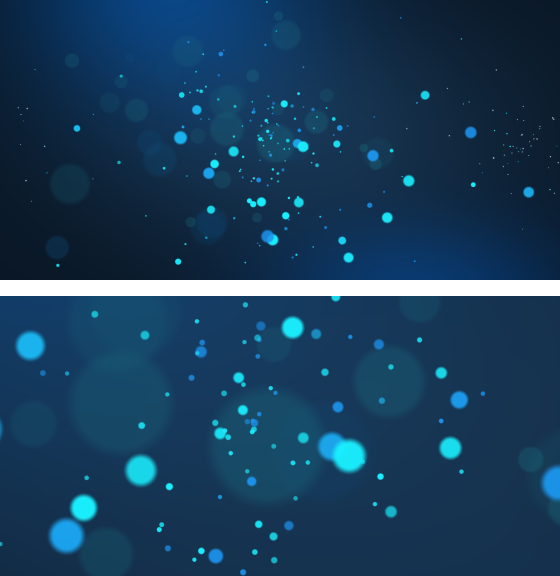
Top, the full canvas; bottom, a detail of the centre.
Give the GLSL for this background, as a WebGL 2 fragment shader.

```glsl
#version 300 es
precision highp float;
// Deep blue glow with faint teal bokeh discs, bright cyan lights and fine dust.

#define BOKEH_COUNT 32
#define LIGHT_COUNT 36
#define SPARK_COUNT 125
#define DUST_COUNT 62
#define EDGE_DUST_COUNT 14
#define BOKEH_RADII vec2(0.014, 0.074)
#define LIGHT_RADII vec2(0.008, 0.023)
#define SPARK_RADII vec2(0.0025, 0.0068)
#define DUST_RADII vec2(0.0014, 0.0026)

uniform vec2 u_resolution;
out vec4 fragColor;

const vec3 NIGHT = vec3(0.035, 0.085, 0.140);
const vec3 HAZE = vec3(0.055, 0.115, 0.165);
const vec3 TOP_GLOW = vec3(-0.010, 0.165, 0.350);
const vec3 LOW_GLOW = vec3(-0.010, 0.120, 0.270);
const vec3 TEAL = vec3(0.10, 0.42, 0.50);
const vec3 DIM_BLUE = vec3(0.05, 0.28, 0.46);
const vec3 CYAN = vec3(0.10, 0.94, 1.00);
const vec3 AZURE = vec3(0.11, 0.57, 0.92);
const vec3 PALE = vec3(0.78, 0.92, 0.96);

// One family of scattered discs; a higher focus pulls them to the centre.
struct Layer {
    int count;
    float seed;
    vec2 centre;
    vec2 spread;
    float focus;
    vec2 radii;     // smallest, largest
    float sizeBias; // above 1 favours small discs
    float softness; // edge width relative to the radius
    vec2 opacity;   // lowest, highest
    vec3 mainColor;
    vec3 altColor;
};

vec4 hash4(float n) {
    vec4 h = fract(vec4(n) * vec4(0.1031, 0.1030, 0.0973, 0.1099));
    h += dot(h, h.wzxy + 33.33);
    return fract((h.xxyz + h.yzzw) * h.zywx);
}

// Elliptical gaussian falloff
float glow(vec2 p, vec2 centre, vec2 size) {
    vec2 q = (p - centre) / size;
    return exp(-dot(q, q));
}

vec3 backdrop(vec2 p) {
    vec3 color = NIGHT;
    color += HAZE * glow(p, vec2(1.08, 0.52), vec2(0.78, 0.46));
    color += TOP_GLOW * glow(p, vec2(0.60, 1.08), vec2(0.54, 0.46));
    color += LOW_GLOW * glow(p, vec2(1.50, -0.05), vec2(0.55, 0.26));
    return color;
}

vec3 scatter(vec3 color, vec2 p, Layer layer) {
    float pixel = 1.0 / u_resolution.y;
    for (int i = 0; i < layer.count; i++) {
        float id = layer.seed + float(i);
        vec4 place = hash4(id);
        vec4 look = hash4(id + 500.5);

        // Triangular spread on both axes, narrowed by the focus
        vec2 offset = (place.xy + place.zw - 1.0) * pow(look.x, layer.focus);
        float dist = length(p - layer.centre - layer.spread * offset);

        float radius = mix(layer.radii.x, layer.radii.y, pow(look.y, layer.sizeBias));
        float edge = max(radius * layer.softness, 0.75 * pixel);
        float cover = 1.0 - smoothstep(radius - edge, radius + edge, dist);

        vec3 tint = mix(layer.mainColor, layer.altColor, smoothstep(0.55, 0.8, look.z));
        color = mix(color, tint, cover * mix(layer.opacity.x, layer.opacity.y, look.w));
    }
    return color;
}

void main() {
    vec2 p = gl_FragCoord.xy / u_resolution.y;

    Layer bokeh = Layer(BOKEH_COUNT, 11.0, vec2(0.74, 0.54), vec2(0.95, 0.62), 0.15,
        BOKEH_RADII, 1.1, 0.16, vec2(0.15, 0.42), TEAL, DIM_BLUE);
    Layer lights = Layer(LIGHT_COUNT, 107.0, vec2(1.08, 0.34), vec2(1.05, 0.58), 0.1,
        LIGHT_RADII, 1.0, 0.25, vec2(0.85, 1.0), CYAN, AZURE);
    Layer sparks = Layer(SPARK_COUNT, 211.0, vec2(0.95, 0.50), vec2(0.95, 0.85), 0.9,
        SPARK_RADII, 2.0, 0.30, vec2(0.6, 1.0), CYAN, AZURE);
    Layer dust = Layer(DUST_COUNT, 401.0, vec2(1.86, 0.47), vec2(0.65, 0.52), 0.9,
        DUST_RADII, 1.5, 0.30, vec2(0.35, 0.95), PALE, CYAN);
    Layer edgeDust = Layer(EDGE_DUST_COUNT, 701.0, vec2(0.10, 0.55), vec2(0.25, 0.45), 0.3,
        DUST_RADII, 1.5, 0.30, vec2(0.35, 0.85), PALE, CYAN);

    vec3 color = backdrop(p);
    color = scatter(color, p, bokeh);
    color = scatter(color, p, dust);
    color = scatter(color, p, edgeDust);
    color = scatter(color, p, sparks);
    color = scatter(color, p, lights);
    fragColor = vec4(color, 1.0);
}
```
